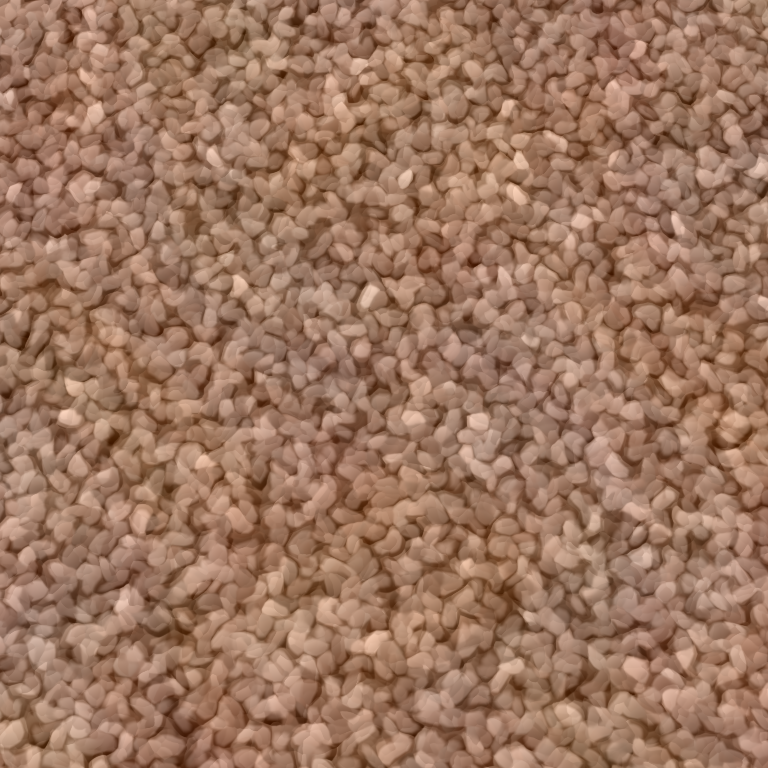
Reproduce this texture procedurally as a Shadertoy shader.

```glsl
// Coarse tan gravel: soft overlapping grains with dark gaps and faint colour patches.

const vec3  BASE_COLOR   = vec3(0.666, 0.516, 0.432);
const vec3  GAP_COLOR    = vec3(-0.185, -0.190, -0.200); // added inside gaps
const vec3  RUST_TINT    = vec3(0.014, -0.009, -0.015);
const vec3  MAUVE_TINT   = vec3(-0.007, -0.005, 0.018);
const vec3  GRAIN_TINT   = vec3(0.016, -0.005, -0.012);
const vec2  LIGHT_DIR    = vec2(-0.45, 0.89);
const float CELLS_NEAR   = 34.0;  // cells per canvas at the bottom
const float CELLS_FAR    = 43.0;  // cells per canvas at the top
const float GRAIN_RADIUS = 0.60;  // in cells
const float EDGE_SHARP   = 12.0;
const float TONE_SPREAD  = 0.22;
const float LIGHT_AMOUNT = 0.075;
const float MOTTLE_SCALE = 1.7;
const float MOTTLE_SHARE = 0.42;
const float SHADE_AMOUNT = 0.008;

vec3 hash3(vec3 p) {
    p = fract(p * vec3(0.1031, 0.1030, 0.0973));
    p += dot(p, p.yxz + 33.33);
    return fract((p.xxy + p.yxx) * p.zyx);
}

mat2 rotation(float a) {
    float c = cos(a), s = sin(a);
    return mat2(c, s, -s, c);
}

// Cellular grains blended by height; returns (tone, hue, height).
vec3 grains(vec2 p) {
    vec2 cell = floor(p);
    vec2 sum = vec2(0.0);
    float total = 1e-6;
    for (int j = -1; j <= 1; j++)
    for (int i = -1; i <= 1; i++)
    for (int k = 0; k < 2; k++) {
        vec2 id = cell + vec2(i, j);
        vec3 place = hash3(vec3(id + 71.0, float(k) + 3.0));
        vec3 look  = hash3(vec3(id + 19.0, float(k) + 47.0));
        vec2 offset = (p - id - place.xy) / GRAIN_RADIUS;

        // Stretched, chipped outline between a disc and a polygon
        vec2 q = rotation(6.2832 * place.z) * offset;
        q *= vec2(0.80, 1.25);
        vec2 a = abs(q);
        float facet = max(a.x + 0.35 * a.y, a.y + 0.2 * a.x);
        float d = mix(length(q), facet, 0.6);

        float height = 0.5 * look.y - d * d;
        float weight = exp(EDGE_SHARP * height);
        float tone = TONE_SPREAD * (look.x - 0.5) + 0.07 * (look.y - 0.6)
                   + 0.08 * smoothstep(0.96, 1.0, look.x)
                   + LIGHT_AMOUNT * dot(offset, LIGHT_DIR);
        sum += weight * vec2(tone, look.z - 0.5);
        total += weight;
    }
    return vec3(sum / total, log(total) / EDGE_SHARP);
}

// Broad uneven patches from layered sines, about -1 to 1.
float patches(vec2 p) {
    p += 0.12 * sin(p.yx * 9.0 + vec2(1.3, 4.1));
    return 0.4 * sin(9.0 * p.x + 5.0 * p.y)
         + 0.3 * sin(15.0 * p.y - 11.0 * p.x + 2.0)
         + 0.3 * sin(27.0 * p.x + 21.0 * p.y + 5.0);
}

void mainImage(out vec4 fragColor, in vec2 fragCoord) {
    vec2 uv = fragCoord / iResolution.y;

    // Grains shrink gently towards the top
    float scale = mix(CELLS_NEAR, CELLS_FAR, uv.y);
    vec2 ground = vec2((uv.x - 0.5) * scale,
                       uv.y * mix(CELLS_NEAR, scale, 0.5));
    ground += 0.10 * sin(ground.yx * 2.7 + 1.5 * sin(ground * 1.9));

    vec3 stone  = grains(ground + 60.0);
    vec3 mottle = grains(ground * MOTTLE_SCALE + 190.0);

    // Patches of rust, mauve and deeper shade
    float rust  = patches(uv + 0.7);
    float mauve = patches(uv.yx * 1.2 + 3.1);
    float shade = patches(uv * 1.5 + 5.6);

    float gap = 1.0 - smoothstep(-0.48, 0.0 + 0.04 * shade, stone.z);
    vec3 color = BASE_COLOR + stone.x + MOTTLE_SHARE * mottle.x;
    color += GRAIN_TINT * (stone.y + 0.6 * mottle.y);
    color += RUST_TINT * rust + MAUVE_TINT * mauve - SHADE_AMOUNT * shade;
    color += GAP_COLOR * gap;

    fragColor = vec4(clamp(color, 0.0, 1.0), 1.0);
}
```
